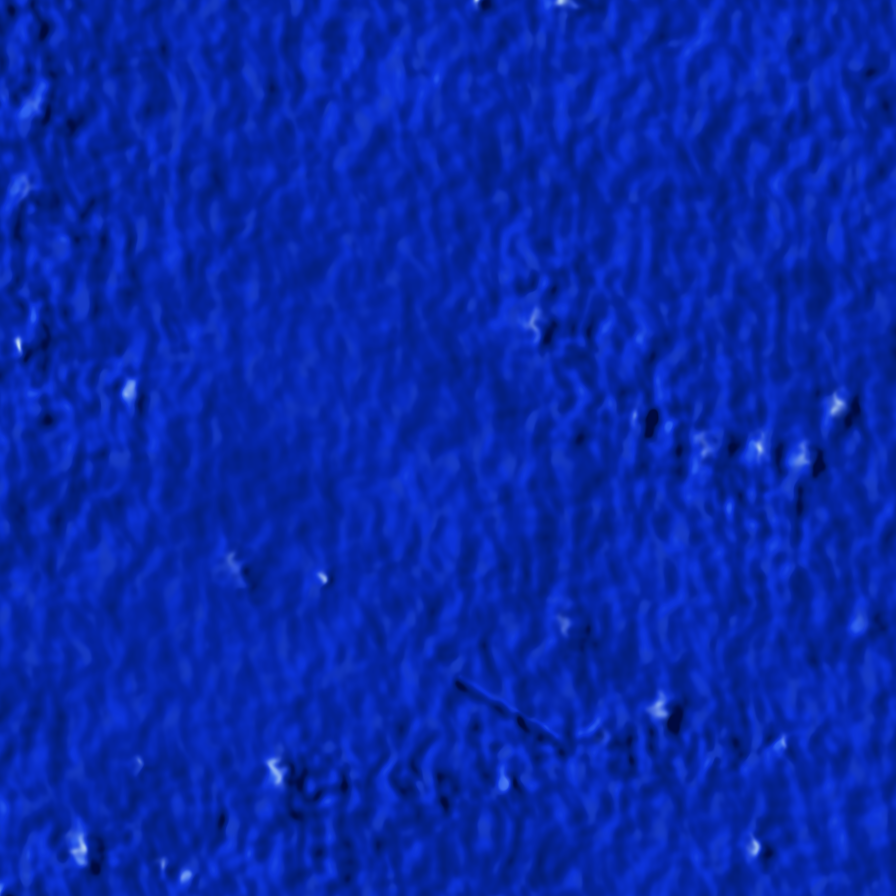
Write a three.js fragment shader that draws this texture.

```glsl
// Blue painted plaster, side-lit from the left: an embossed height field of
// upright wrinkles over broad stains, with rough zones of grit, scattered
// glinting bumps and one thin scratch. The light value picks a ramp colour.

varying vec2 vUv;

const vec3 SHADOW = vec3(0.00, 0.04, 0.26);
const vec3 DEEP   = vec3(0.01, 0.12, 0.50);
const vec3 MID    = vec3(0.02, 0.145, 0.66);
const vec3 LIGHT  = vec3(0.05, 0.20, 0.85);
const vec3 GLOW   = vec3(0.16, 0.36, 0.94);
const vec3 DUSTY  = vec3(0.10, 0.24, 0.75);
const vec3 GLINT  = vec3(0.72, 0.84, 0.95);

const vec2  WRINKLE_FREQ = vec2(46.0, 29.0);
const vec2  FINE_FREQ    = vec2(98.0, 64.0);
const vec2  GRIT_FREQ    = vec2(72.0, 54.0);
const vec2  BLOTCH_FREQ  = vec2(25.0, 17.0);
const vec2  LIGHT_STEP   = vec2(0.0055, -0.0028);
const float CONTRAST     = 1.5;
const float STAIN        = 0.6;
const float BLOTCH       = 0.65;
const float GRIT         = 2.0;
const float WARP         = 0.009;
const float BUMP_CELLS   = 10.0;
const float BUMP_CHANCE  = 0.13;
const vec2  SCRATCH_FROM = vec2(0.510, 0.236);
const vec2  SCRATCH_TO   = vec2(0.618, 0.170);
const float SCRATCH_WIDTH = 0.006;

float hash(vec2 p) {
  return fract(sin(dot(p, vec2(127.1, 311.7))) * 43758.5453);
}

// Gradient noise, roughly -0.7 to 0.7
float corner(vec2 cell, vec2 offset) {
  float angle = 6.2832 * hash(cell);
  return dot(vec2(cos(angle), sin(angle)), offset);
}

float noise(vec2 p) {
  vec2 i = floor(p), f = fract(p);
  vec2 u = f * f * f * (f * (f * 6.0 - 15.0) + 10.0);
  vec2 e = vec2(1.0, 0.0);
  float low  = mix(corner(i, f), corner(i + e, f - e), u.x);
  float high = mix(corner(i + e.yx, f - e.yx), corner(i + e.xx, f - e.xx), u.x);
  return mix(low, high, u.y);
}

float segmentDistance(vec2 p, vec2 a, vec2 b) {
  vec2 ab = b - a;
  return length(p - a - ab * clamp(dot(p - a, ab) / dot(ab, ab), 0.0, 1.0));
}

// Soft stroke with a gaussian profile
float stroke(vec2 p, vec2 a, vec2 b, float width) {
  float d = segmentDistance(p, a, b) / width;
  return exp(-d * d);
}

float wrinkles(vec2 p) {
  return noise(p * WRINKLE_FREQ) + 0.36 * noise(p * FINE_FREQ + 31.7);
}

// Zones where the plaster is coarse
float roughness(vec2 p) {
  float zone = stroke(p, vec2(0.36, 0.13), vec2(0.85, 0.16), 0.045);
  zone += stroke(p, vec2(0.61, 0.66), vec2(0.85, 0.42), 0.07);
  zone += 0.75 * stroke(p, vec2(0.00, 0.98), vec2(0.06, 0.55), 0.13);
  zone += 0.55 * stroke(p, vec2(0.05, 0.04), vec2(0.40, 0.07), 0.08);
  zone += 0.45 * stroke(p, vec2(0.25, 0.92), vec2(0.54, 0.93), 0.022);
  zone += 0.3 * stroke(p, vec2(0.80, 0.90), vec2(0.95, 0.85), 0.09);
  return min(zone, 1.0) * clamp(0.8 + 1.2 * noise(p * 13.0), 0.0, 1.4);
}

// Scattered bumps: x is side light and shadow, y is the white glint
vec2 bumps(vec2 p) {
  vec2 sum = vec2(0.0);
  vec2 home = floor(p * BUMP_CELLS);
  for (int j = -1; j <= 1; j++) {
    for (int i = -1; i <= 1; i++) {
      vec2 cell = home + vec2(float(i), float(j));
      vec2 centre = (cell + vec2(hash(cell + 3.1), hash(cell + 7.7))) / BUMP_CELLS;
      float present = step(hash(cell + 19.3), BUMP_CHANCE + 0.4 * roughness(centre));
      float size = mix(0.008, 0.019, hash(cell + 11.9));
      vec2 d = (p - centre) / (size * vec2(1.0, 1.3));
      d += 0.8 * vec2(noise(p * 65.0), noise(p * 65.0 + 40.0));
      vec2 g = (d + vec2(0.55, -0.35)) * vec2(2.7, 1.8);
      sum.x += present * dot(d, vec2(-0.95, 0.35)) * exp(-dot(d, d));
      sum.y += present * hash(cell + 23.5) * exp(-dot(g, g));
    }
  }
  return sum;
}

vec3 paint(float tone) {
  vec3 c = mix(DEEP, MID, clamp(tone + 1.0, 0.0, 1.0));
  c = mix(c, LIGHT, clamp(tone, 0.0, 1.0));
  c = mix(c, SHADOW, smoothstep(0.95, 2.3, -tone));
  return mix(c, GLOW, smoothstep(1.0, 2.3, tone));
}

void main() {
  vec2 p = vUv;
  float rough = roughness(p);
  float calm = stroke(p, vec2(0.40, 0.62), vec2(0.20, 0.25), 0.17);

  // Emboss the warped height field along the light
  vec2 q = p + WARP * vec2(noise(p * 17.0), noise(p * 17.0 + 50.0));
  float relief = wrinkles(q + LIGHT_STEP) - wrinkles(q - LIGHT_STEP);
  float tone = CONTRAST * relief * (1.0 - 0.38 * calm + 0.45 * rough);

  // Broad stains and blotches
  tone += STAIN * (noise(p * 6.0 + 9.0) + 0.7 * noise(p * 12.0 + 27.0));
  tone += BLOTCH * noise(q * BLOTCH_FREQ + 70.0) * (1.0 - 0.3 * calm + 0.8 * rough);

  // Grit, bumps and the scratch
  tone += GRIT * rough * noise(q * GRIT_FREQ + 15.0);
  vec2 bump = bumps(p);
  tone += 3.4 * bump.x;
  vec2 s = p + 0.004 * vec2(noise(p * 60.0), noise(p * 60.0 + 20.0));
  tone -= 1.6 * stroke(s, SCRATCH_FROM, SCRATCH_TO, SCRATCH_WIDTH);
  tone += 0.7 * stroke(s - vec2(0.004, 0.009), SCRATCH_FROM, SCRATCH_TO, 0.5 * SCRATCH_WIDTH);

  // Dusty film on the lit parts, then the glints
  vec3 color = paint(tone);
  float dust = smoothstep(0.0, 0.5, noise(q * vec2(48.0, 34.0) + 90.0));
  color = mix(color, DUSTY, 0.7 * dust * smoothstep(-0.2, 0.6, tone));
  color = mix(color, GLINT, clamp(bump.y * 1.1, 0.0, 1.0));
  gl_FragColor = vec4(color, 1.0);
}
```
